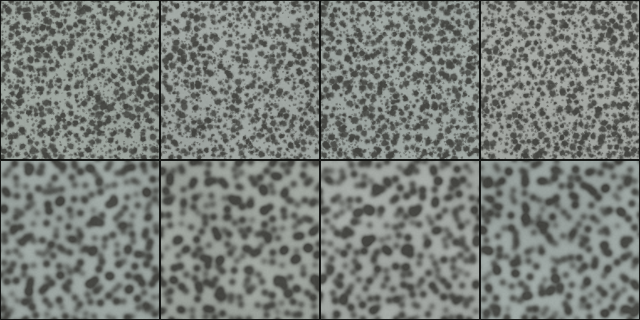
This texture is drawn by a Shadertoy shader. Its source:

```glsl
// Two rows of four square swatches of grey-green speckled stone, split by thin black lines.
// Upper row: crisp dark spots with halos, scattered on jittered cells in two sizes.
// Lower row: the same kind of speckle out of focus, as a sum of Gaussian blobs.

const vec3 STONE = vec3(0.635, 0.665, 0.640);
const vec3 SPOT = vec3(0.265, 0.268, 0.252);
const vec3 LINE = vec3(0.035, 0.040, 0.035);
const float LINE_HALF_WIDTH = 0.0027;

vec3 hash3(vec2 p, float seed) {
    vec3 q = fract(vec3(p.xyx + seed * 7.31) * vec3(0.1031, 0.1030, 0.0973));
    q += dot(q, q.yxz + 33.33);
    return fract((q.xxy + q.yzz) * q.zyx);
}

float valueNoise(vec2 p, float seed) {
    vec2 cell = floor(p);
    vec2 t = fract(p);
    t = t * t * (3.0 - 2.0 * t);
    float bottom = mix(hash3(cell, seed).x, hash3(cell + vec2(1, 0), seed).x, t.x);
    float top = mix(hash3(cell + vec2(0, 1), seed).x, hash3(cell + vec2(1, 1), seed).x, t.x);
    return mix(bottom, top, t.y);
}

// Ink left by soft-edged spots; radii and softness are in cells.
float spotInk(vec2 p, vec2 radii, float softness, float chance, float seed) {
    vec2 home = floor(p);
    float wobble = (valueNoise(p * 4.0, seed + 5.0) - 0.5) * 0.2;
    float clear = 1.0;
    for (int y = -1; y <= 1; y++) {
        for (int x = -1; x <= 1; x++) {
            vec2 cell = home + vec2(x, y);
            vec3 rnd = hash3(cell, seed);
            vec3 kind = hash3(cell, seed + 2.0);
            if (kind.x > chance) continue;
            float radius = mix(radii.x, radii.y, rnd.z);
            float d = length(p - cell - mix(vec2(0.08), vec2(0.92), rnd.xy)) + wobble;
            float core = 1.0 - smoothstep(radius - softness, radius + softness, d);
            float halo = 1.0 - smoothstep(radius, radius + 0.35, d);
            clear *= (1.0 - core * mix(0.75, 1.0, kind.y)) * (1.0 - 0.22 * halo);
        }
    }
    return 1.0 - clear;
}

// Sum of Gaussian blobs of varied weight; sigma is in cells.
float blurredInk(vec2 p, float sigma, float seed) {
    vec2 home = floor(p);
    float sum = 0.0;
    for (int y = -1; y <= 1; y++) {
        for (int x = -1; x <= 1; x++) {
            vec2 cell = home + vec2(x, y);
            vec3 rnd = hash3(cell, seed);
            vec2 offset = p - cell - rnd.xy;
            sum += mix(0.45, 1.15, rnd.z) * exp(-dot(offset, offset) / (2.0 * sigma * sigma));
        }
    }
    return smoothstep(-0.1, 1.15, sum);
}

float crispSpeckle(vec2 p, float density, float seed) {
    float large = spotInk(p / 0.021, vec2(0.18, 0.48) * density, 0.17, 0.82, seed);
    float small = spotInk(p / 0.0115, vec2(0.12, 0.34) * density, 0.22, 0.5, seed + 11.0);
    return 1.0 - (1.0 - large) * (1.0 - 0.6 * small);
}

void mainImage(out vec4 fragColor, in vec2 fragCoord) {
    vec2 p = fragCoord / iResolution.y;
    vec2 grid = fragCoord / iResolution.xy * vec2(4.0, 2.0);
    vec2 panel = floor(grid);
    float seed = 3.0 + panel.x + 4.0 * panel.y;

    // Speckle, with slow drifts in density
    float drift = valueNoise(p * 9.0, seed) - 0.5;
    float ink;
    if (panel.y > 0.5) {
        float density = 1.0 + 0.3 * drift + 0.08 * (hash3(panel, 4.0).x - 0.5);
        ink = crispSpeckle(p, density, seed);
    } else {
        ink = blurredInk(p / 0.031, 0.3, seed) + 0.12 * drift;
    }

    // Stone colour, slightly tinted per panel and unevenly lit
    vec3 tint = (hash3(panel, 9.0) - 0.5) * vec3(0.025, 0.015, 0.025);
    float light = 1.0 + 0.06 * (valueNoise(p * 5.0, 21.0) - 0.5);
    vec3 color = mix(STONE + tint, SPOT, clamp(ink, 0.0, 1.0)) * light;
    color += 0.02 * (valueNoise(p * 220.0, 31.0) - 0.5);

    // Black dividing lines and border
    vec2 toEdge = 0.5 * min(fract(grid), 1.0 - fract(grid));
    float edge = min(toEdge.x, toEdge.y);
    float blur = 0.6 / iResolution.y;
    float line = 1.0 - smoothstep(LINE_HALF_WIDTH - blur, LINE_HALF_WIDTH + blur, edge);
    fragColor = vec4(mix(color, LINE, line), 1.0);
}
```
